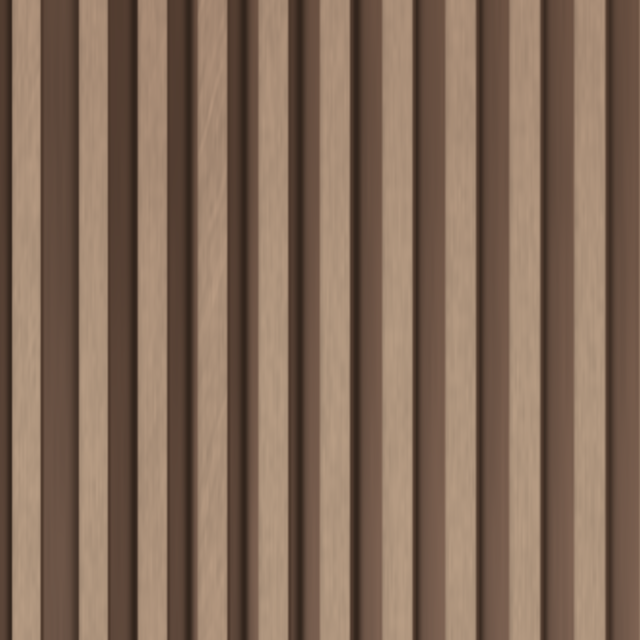
Give the GLSL for this texture, as a Shadertoy shader.

```glsl
// Vertical wooden slats with deep shadowed gaps, seen in slight perspective
#define FACE vec3(0.690, 0.588, 0.495)
#define FACE_WARM vec3(0.640, 0.525, 0.440)
#define SIDE_LEFT vec3(0.355, 0.262, 0.208)
#define SIDE_RIGHT vec3(0.445, 0.338, 0.275)
#define SEAM vec3(0.195, 0.142, 0.108)
#define CONTACT vec3(0.300, 0.220, 0.172)
#define SLATS 10
#define SOFTNESS 0.0022
#define GRAIN 0.045
#define FIGURE 0.10

float hash(vec2 p) {
    return fract(sin(dot(p, vec2(127.1, 311.7))) * 43758.5453);
}

float noise(vec2 p) {
    vec2 i = floor(p), f = fract(p);
    f = f * f * (3.0 - 2.0 * f);
    return mix(mix(hash(i), hash(i + vec2(1, 0)), f.x),
               mix(hash(i + vec2(0, 1)), hash(i + vec2(1, 1)), f.x), f.y);
}

// Slat spacing widens slowly to the right; the first slat stands further apart
float slatCenter(float i) {
    float k = i - 1.0;
    return 0.1471 + 0.0918 * k + 0.00065 * k * k - 0.0137 * step(i, 0.5);
}

float slatHalfWidth(float i) {
    return 0.0234 + 0.0003 * i;
}

// Gap after slat i: side of the left slat, dark seam, side of the right slat
vec3 gapColor(float i, float t, vec2 uv) {
    float seam = clamp(1.06 - 0.18 * i, 0.04, 0.96);
    float firstGap = 1.0 - smoothstep(0.0, 0.9, abs(i));
    vec3 left = mix(SIDE_LEFT, SIDE_RIGHT * 0.91, firstGap);
    vec3 right = SIDE_RIGHT * mix(0.90, 1.04, smoothstep(seam, 1.0, t));
    vec3 col = mix(left, right, smoothstep(seam - 0.05, seam + 0.05, t));

    // Light rises and turns greyer towards the floor
    col *= mix(1.07, 0.92, smoothstep(0.0, 0.9, uv.y));
    col = mix(col, vec3(dot(col, vec3(0.333))), 0.12 * (1.0 - uv.y));
    col *= 1.0 + 0.05 * (noise(uv * vec2(210.0, 7.0)) - 0.5);

    float d = t - seam;
    float spread = d < 0.0 ? 0.17 : 0.15;
    float strength = 1.0 - 0.06 * max(i - 6.0, 0.0) - 0.35 * firstGap;
    col = mix(col, SEAM, strength * exp(-d * d / (spread * spread)));
    return mix(CONTACT, col, smoothstep(0.0, 0.09, t));
}

// Front of slat i; u runs from 0 to 1 across it
vec3 faceColor(float i, float u, vec2 uv) {
    float figured = exp(-(i - 3.0) * (i - 3.0) * 1.5) + 0.4 * exp(-i * i * 2.0);
    float warmth = 0.55 * smoothstep(0.35, 1.0, uv.y) + 0.35 * exp(-(i - 2.7) * (i - 2.7));
    warmth += 0.15 * (hash(vec2(i, 4.0)) - 0.5);
    vec3 col = mix(FACE, FACE_WARM, clamp(warmth, 0.0, 1.0));

    // Fine upright fibres, broad mottling, leaning figure on some slats
    vec2 q = uv + vec2(0.0, hash(vec2(i, 9.0)) * 7.0);
    float fibre = noise(q * vec2(330.0, 16.0)) + noise(q * vec2(170.0, 45.0)) - 1.0;
    float mottle = noise(q * vec2(38.0, 9.0)) - 0.5;
    float lean = uv.x - 0.27 * uv.y + 0.012 * noise(q * vec2(20.0, 7.0));
    float streak = noise(vec2(lean * 170.0, q.y * 7.0)) - 0.5;
    col *= 1.0 + GRAIN * (fibre + 0.7 * mottle);
    col *= 1.0 + FIGURE * figured * streak * mix(0.5, 1.0, uv.y);

    // Rounded edges take less light
    float rim = min(u, 1.0 - u);
    return col * mix(0.93, 1.0, smoothstep(0.0, 0.16, rim));
}

void mainImage(out vec4 fragColor, in vec2 fragCoord) {
    vec2 uv = fragCoord / iResolution.xy;

    // Each cell starts at the right edge of slat i and ends at that of slat i + 1
    float i = -1.0;
    for (int n = 0; n < SLATS; n++) {
        float k = float(n);
        if (uv.x >= slatCenter(k) + slatHalfWidth(k)) i = k;
    }
    float gapStart = slatCenter(i) + slatHalfWidth(i);
    float center = slatCenter(i + 1.0);
    float halfWidth = slatHalfWidth(i + 1.0);
    float left = center - halfWidth, right = center + halfWidth;

    float t = (uv.x - gapStart) / (left - gapStart);
    vec3 gap = uv.x < center ? gapColor(i, t, uv) : CONTACT;
    vec3 face = faceColor(i + 1.0, (uv.x - left) / (right - left), uv);

    float soft = max(SOFTNESS + 0.0001 * i, 1.0 / iResolution.x);
    float mask = smoothstep(-soft, soft, uv.x - left)
               * smoothstep(0.0, 2.0 * soft, right - uv.x);
    fragColor = vec4(mix(gap, face, mask), 1.0);
}
```
